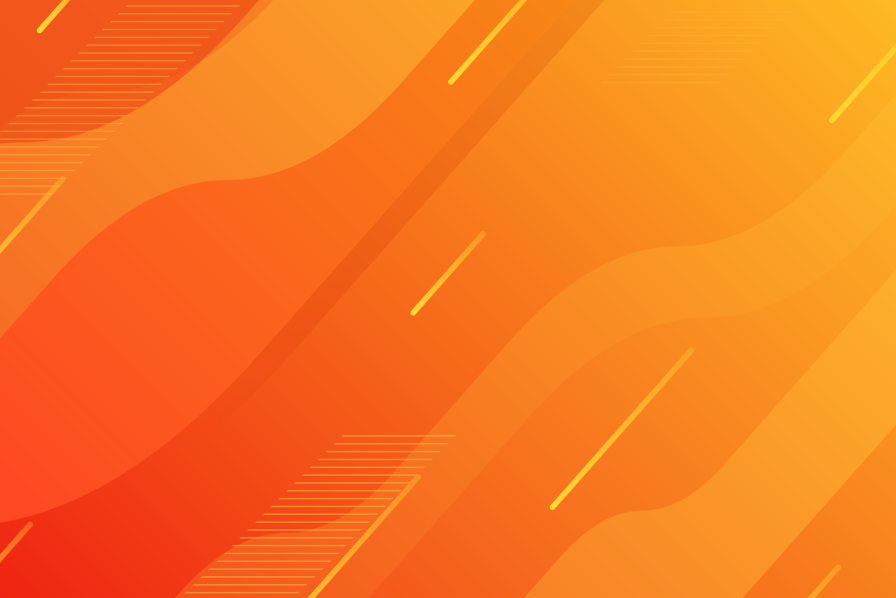
Write a Shadertoy shader that draws this background.

```glsl
const float SLOPE = 1.13;
const vec3 LIGHT = vec3(1.0, 0.80, 0.25);
const vec3 EMBER = vec3(0.93, 0.26, 0.08);
const vec3 YELLOW = vec3(1.0, 0.85, 0.20);

// Rising diagonal with a flat, rounded shelf: s = centre x, centre y, half width
float shelf(float x, vec3 s) {
    float d = x - s.x, a = abs(d);
    float rise = a < s.z ? a * a / (2.0 * s.z) : a - 0.5 * s.z;
    return s.y + SLOPE * sign(d) * rise;
}

// Coverage of the area under a curve height
float under(float y, float height, float aa) {
    return smoothstep(-aa, aa, (height - y) * 0.75);
}

float underShelf(vec2 p, vec3 s, float aa) {
    return under(p.y, shelf(p.x, s), aa);
}

// Sheared block of thin horizontal lines hanging from its top left corner
float hatch(vec2 p, vec2 corner, vec2 size, float aa) {
    const float pitch = 0.0131, halfWidth = 0.0012;
    float drop = corner.y - p.y;
    float along = p.x - corner.x + drop;
    float dist = abs(fract(drop / pitch + 0.5) - 0.5) * pitch;
    float line = smoothstep(aa, -aa, dist - halfWidth);
    float rows = step(-0.5 * pitch, drop) * step(drop, size.y);
    return line * rows * smoothstep(-aa, aa, along) * smoothstep(-aa, aa, size.x - along);
}

// Rounded diagonal stroke fading toward its upper end: s = start x, start y, length
float streak(vec2 p, vec3 s, float aa) {
    vec2 dir = normalize(vec2(1.0, SLOPE));
    vec2 q = p - s.xy;
    float along = clamp(dot(q, dir), 0.0, s.z);
    float dist = length(q - dir * along) - 0.0047;
    return smoothstep(aa, -aa, dist) * mix(1.0, 0.3, along / s.z);
}

void mainImage(out vec4 fragColor, in vec2 fragCoord) {
    vec2 p = fragCoord / iResolution.y;
    float aa = 0.7 / iResolution.y;
    float g = (p.x + p.y) / 2.5;

    // Diagonal base gradient
    vec3 col = mix(vec3(0.94, 0.14, 0.07), vec3(0.995, 0.73, 0.14), g);

    // Left blob and the shadow beside its straight edge
    vec3 blobEdge = vec3(-0.078, 0.119, 0.512);
    float outside = underShelf(p, blobEdge, aa);
    float beyond = underShelf(p - vec2(0.053, 0.0), blobEdge, aa);
    float shadow = outside * (1.0 - beyond) * smoothstep(0.3, 0.6, p.x);
    col *= mix(vec3(1.0), vec3(0.97, 0.88, 0.8), shadow);
    vec3 blob = mix(vec3(1.0, 0.26, 0.14), vec3(0.96, 0.60, 0.07), g);
    col = mix(blob, col, outside);

    // Upper left ribbon with two overlapping dark corner layers
    vec3 ribbon = mix(mix(vec3(0.94, 0.14, 0.07), vec3(0.995, 0.73, 0.14), g), LIGHT, 0.33);
    col = mix(ribbon, col, underShelf(p, vec3(0.381, 0.699, 0.293), aa));
    float cornerA = 1.0 - underShelf(p, vec3(0.039, 0.762, 0.367), aa);
    float cornerB = 1.0 - underShelf(p, vec3(0.176, 0.848, 0.293), aa);
    col = mix(col, EMBER, 0.6 * cornerA);
    col = mix(col, EMBER, 0.25 * cornerB);

    // Right ribbons: each lower edge changes the amount of light
    float topEdge = p.x > 0.75 ? shelf(p.x, vec3(1.133, 0.588, 0.281))
                               : shelf(p.x, vec3(0.479, 0.109, 0.18));
    float glow = 0.2 * under(p.y, topEdge, aa);
    glow = mix(glow, 0.11, underShelf(p, vec3(1.182, 0.469, 0.301), aa));
    glow = mix(glow, 0.36, underShelf(p, vec3(1.074, 0.146, 0.137), aa));
    glow = mix(glow, 0.03, underShelf(p, vec3(1.172, -0.035, 0.078), aa));
    col = mix(col, LIGHT, glow);

    // Hatched blocks
    float lines = 0.45 * hatch(p, vec2(0.211, 0.990), vec2(0.19, 0.318), aa)
                + 0.60 * hatch(p, vec2(0.572, 0.271), vec2(0.19, 0.266), aa)
                + 0.28 * hatch(p, vec2(1.123, 0.980), vec2(0.20, 0.122), aa);
    col = mix(col, vec3(1.0, 0.72, 0.25), lines);

    // Diagonal streaks
    vec3 streaks[9] = vec3[9](
        vec3(0.066, 0.949, 0.20), vec3(0.754, 0.863, 0.35), vec3(1.391, 0.799, 0.35),
        vec3(0.691, 0.477, 0.176), vec3(0.924, 0.152, 0.35), vec3(-0.094, 0.476, 0.30),
        vec3(-0.115, -0.064, 0.25), vec3(0.421, -0.112, 0.42), vec3(1.236, -0.136, 0.25));
    for (int i = 0; i < 9; i++) {
        col = mix(col, YELLOW, streak(p, streaks[i], aa));
    }

    fragColor = vec4(col, 1.0);
}
```
